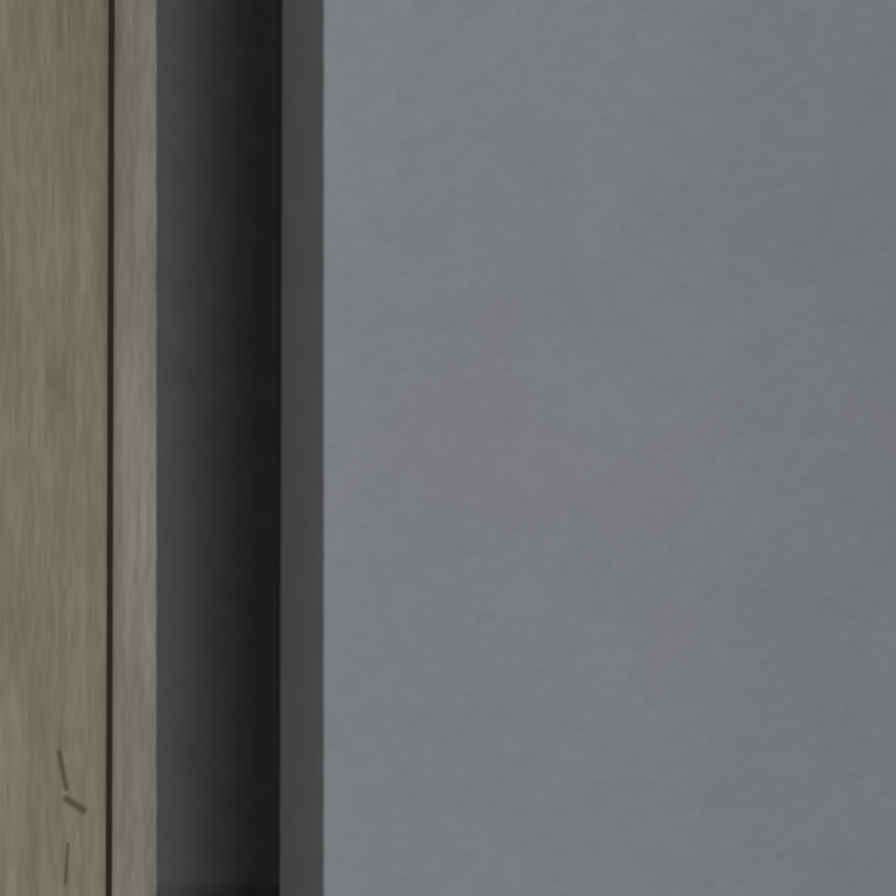
Write a three.js fragment shader that draws this texture.

```glsl
varying vec2 vUv;

float hash(vec2 p) {
  p = fract(p * vec2(0.1031, 0.1137));
  p += dot(p, p.yx + 33.33);
  return fract((p.x + p.y) * p.x * 17.0);
}

float noise(vec2 p) {
  vec2 cell = floor(p);
  vec2 f = fract(p);
  f = f * f * (3.0 - 2.0 * f);
  float low = mix(hash(cell), hash(cell + vec2(1.0, 0.0)), f.x);
  float high = mix(hash(cell + vec2(0.0, 1.0)), hash(cell + 1.0), f.x);
  return mix(low, high, f.y);
}

// Layered noise centred on zero
float fbm(vec2 p) {
  float sum = 0.0;
  float weight = 0.5;
  for (int i = 0; i < 4; i++) {
    sum += weight * (noise(p) - 0.5);
    p = mat2(1.6, 1.2, -1.2, 1.6) * p + 7.3;
    weight *= 0.5;
  }
  return sum;
}

float edge(float x, float at, float softness) {
  return smoothstep(at - softness, at + softness, x);
}

float segment(vec2 p, vec2 a, vec2 b) {
  vec2 ab = b - a;
  return length(p - a - ab * clamp(dot(p - a, ab) / dot(ab, ab), 0.0, 1.0));
}

float scratch(vec2 p, vec2 a, vec2 b, float width) {
  return 1.0 - smoothstep(0.0, width, segment(p, a, b));
}

vec3 wood(vec2 p, float seam) {
  float warp = 0.012 * fbm(p * vec2(12.0, 4.0));
  float grain = noise(vec2((p.x + warp) * 150.0, p.y * 7.0)) - 0.5;
  float fibres = noise(vec2((p.x + warp) * 280.0, p.y * 45.0)) - 0.5;
  float clouds = fbm(p * vec2(24.0, 6.0) + 4.0);
  float trim = edge(p.x, seam, 0.003);
  vec3 color = mix(vec3(0.453, 0.445, 0.392), vec3(0.468, 0.459, 0.415), trim);
  color += 0.045 * grain + 0.04 * fibres + 0.08 * clouds;
  color -= 0.025 * smoothstep(0.55, 1.0, p.y);

  // Knot cracks
  float cracks = 0.6 * scratch(p, vec2(0.066, 0.160), vec2(0.074, 0.120), 0.005);
  cracks += 0.7 * scratch(p, vec2(0.074, 0.108), vec2(0.093, 0.096), 0.007);
  cracks += 0.5 * scratch(p, vec2(0.076, 0.058), vec2(0.073, 0.015), 0.004);
  color = mix(color, vec3(0.25, 0.24, 0.19), clamp(cracks, 0.0, 0.7));

  // Dark seam with a soft shoulder
  float d = abs(p.x - seam);
  color *= 1.0 - 0.2 * exp(-d * 150.0);
  color = mix(color, vec3(0.15, 0.14, 0.10), 0.95 * (1.0 - smoothstep(0.0015, 0.0050, d)));
  return color;
}

// Recess falling into shadow toward its right side
vec3 recess(vec2 p, float left, float right) {
  float t = clamp((p.x - left) / (right - left), 0.0, 1.0);
  vec3 color = mix(vec3(0.272, 0.280, 0.278), vec3(0.180, 0.189, 0.187), smoothstep(0.0, 0.52, t));
  color = mix(color, vec3(0.108, 0.118, 0.113), smoothstep(0.38, 0.85, t));
  color -= 0.018 * smoothstep(0.95, 1.0, t);
  color -= 0.03 * (1.0 - smoothstep(0.0, 0.025, p.y));
  return color + 0.025 * fbm(p * vec2(65.0, 50.0));
}

vec3 strip(vec2 p, float left, float right) {
  float t = (p.x - left) / (right - left);
  vec3 color = mix(vec3(0.250, 0.258, 0.256), vec3(0.275, 0.283, 0.283), t);
  return color + 0.018 * fbm(p * vec2(90.0, 35.0));
}

vec3 wall(vec2 p, float left) {
  vec3 color = vec3(0.470, 0.485, 0.498);
  color += 0.012 * exp(-(p.x - left) * 12.0);
  color += 0.016 * smoothstep(0.65, 1.0, p.y) * (1.0 - p.x);
  color -= 0.018 * smoothstep(0.65, 1.0, p.x);
  float tint = fbm(p * 4.0 + 11.0);
  color += tint * vec3(0.022, -0.008, 0.022);
  color += 0.018 * fbm(p * 12.0);
  // Fine slanted plaster relief
  vec2 slant = vec2(p.x + p.y * 0.55, p.y - p.x * 0.35);
  color += 0.028 * fbm(slant * vec2(65.0, 100.0));
  return color;
}

void main() {
  vec2 p = vUv;
  float seam = mix(0.1215, 0.1245, p.y);
  float woodEnd = 0.1745 + 0.0015 * fbm(vec2(3.0, p.y * 50.0));
  float recessEnd = mix(0.3120, 0.3150, p.y);
  float stripEnd = 0.3612 + 0.0010 * fbm(vec2(8.0, p.y * 55.0));

  vec3 color = wood(p, seam);
  color = mix(color, recess(p, woodEnd, recessEnd), edge(p.x, woodEnd, 0.0022));
  color = mix(color, strip(p, recessEnd, stripEnd), edge(p.x, recessEnd, 0.0025));
  color = mix(color, wall(p, stripEnd), edge(p.x, stripEnd, 0.0028));
  gl_FragColor = vec4(color, 1.0);
}
```
